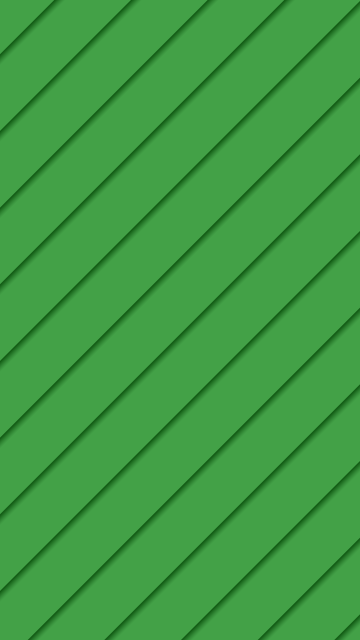
A Shadertoy shader for this pattern:

```glsl
const vec3 PANEL_GREEN = vec3(0.263, 0.631, 0.280);
const vec3 SHADOW_GREEN = vec3(0.050, 0.330, 0.060);

// Signed distance to the nearest of a set of evenly spaced parallel edges
float repeatedEdge(float position, float spacing) {
    float cell = position / spacing;
    return (cell - floor(cell + 0.5)) * spacing;
}

// Crisp on the leading side, fading out on the trailing side
float castShadow(float dist, float reach, float softness) {
    float edge = smoothstep(-softness, softness, dist);
    float fade = pow(1.0 - clamp(dist / reach, 0.0, 1.0), 1.3);
    return edge * fade;
}

void mainImage(out vec4 fragColor, in vec2 fragCoord) {
    vec2 p = fragCoord / iResolution.y;
    float pixel = 1.0 / iResolution.y;

    // Diagonal axis running from the top left to the lower right
    vec2 across = normalize(vec2(1.0, -1.0));
    vec2 firstEdge = vec2(0.0, 1.0 - 0.0849);
    float spacing = 0.1198 * across.x;

    // Overlapping panels, each dropping a shadow on the next
    float dist = repeatedEdge(dot(p - firstEdge, across), spacing);
    float shadow = castShadow(dist, 0.15 * spacing, 0.7 * pixel);

    fragColor = vec4(mix(PANEL_GREEN, SHADOW_GREEN, shadow), 1.0);
}
```
